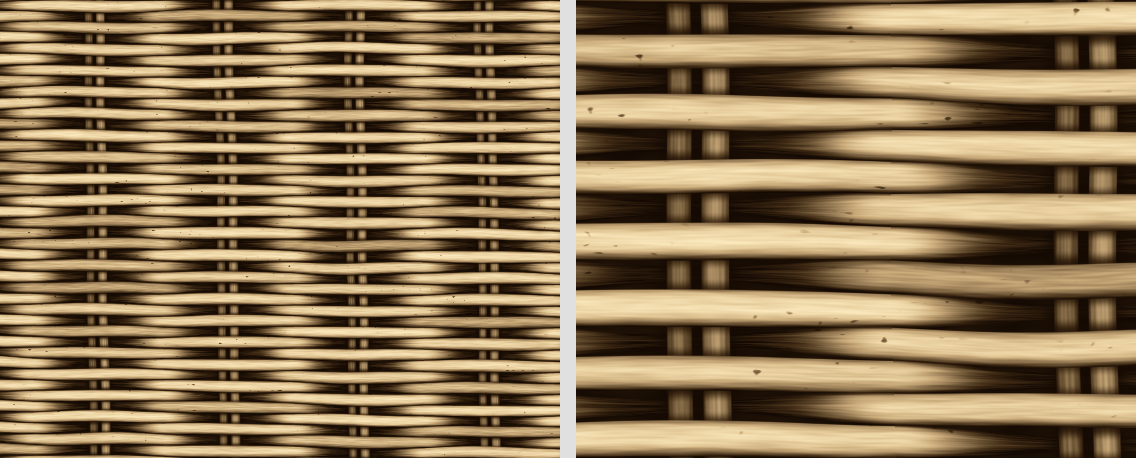
Left, the full canvas; right, a detail of the centre.
This texture is drawn by a WebGL 2 fragment shader. Its source:

```glsl
#version 300 es
precision highp float;
// Woven wicker: horizontal canes passing over and under pairs of upright stakes.
uniform vec2 u_resolution;
out vec4 fragColor;

const float PI = 3.14159265;
const float STAKE_PITCH = 0.2327;  // distance between stake pairs, in canvas widths
const float ROW_PITCH = 0.01929;   // distance between cane rows, in canvas widths
const vec2 FIRST_CROSSING = vec2(0.172, 0.0352);

const vec3 RAMP[7] = vec3[7](
  vec3(0.08, 0.04, 0.01), vec3(0.23, 0.15, 0.07), vec3(0.40, 0.31, 0.19),
  vec3(0.60, 0.49, 0.34), vec3(0.78, 0.66, 0.47), vec3(0.91, 0.81, 0.62),
  vec3(0.98, 0.91, 0.74));

float hash(vec2 p) {
  vec3 q = fract(vec3(p.xyx) * 0.1031);
  q += dot(q, q.yzx + 33.33);
  return fract((q.x + q.y) * q.z);
}

float cornerSlope(vec2 cell, vec2 offset) {
  float angle = 2.0 * PI * hash(cell);
  return dot(vec2(cos(angle), sin(angle)), offset);
}

// Gradient noise, about -0.7 to 0.7
float noise(vec2 p) {
  vec2 i = floor(p), f = p - i;
  vec2 w = f * f * f * (f * (f * 6.0 - 15.0) + 10.0);
  vec2 e = vec2(1.0, 0.0);
  return mix(mix(cornerSlope(i, f), cornerSlope(i + e.xy, f - e.xy), w.x),
             mix(cornerSlope(i + e.yx, f - e.yx), cornerSlope(i + e.xx, f - e.xx), w.x), w.y);
}

// Dark to light wood, for light from 0 to 1.2
vec3 woodColor(float light) {
  vec3 color = RAMP[0];
  for (int i = 1; i < 7; i++)
    color = mix(color, RAMP[i], clamp(light * 5.0 - float(i - 1), 0.0, 1.0));
  return color;
}

float band(float dist, float halfWidth, float blur) {
  return 1.0 - smoothstep(halfWidth - blur, halfWidth + blur, abs(dist));
}

// Nearest cane crossing over the given stake; returns (light, coverage)
vec2 cane(vec2 weave, float stake, float blur) {
  float parity = mod(stake, 2.0);
  float row = parity + 2.0 * round((weave.y - parity) / 2.0);
  float lift = cos(PI * (weave.x - stake));  // 1 over its stake, -1 behind the next
  float front = max(lift, 0.0), back = max(-lift, 0.0);

  // Shape: full at the crossing, pinched where it dives behind
  float sway = 0.3 * front * noise(vec2(weave.x * 0.9, row * 5.37));
  float size = 0.49 + 0.06 * front * (0.4 + hash(vec2(row, stake + 40.0)))
             - 0.30 * back * back;
  float t = (weave.y - row - sway) / size;

  // Round shading lit from slightly above, and shade behind
  float light = 1.08 - 0.78 * pow(min(abs(t - 0.12), 1.2), 2.6);
  light *= smoothstep(-1.0, 0.0, lift) * 0.93 + 0.07;

  // Tone of each cane, lengthwise grain and dark specks
  vec2 along = vec2(weave.x, t + row * 7.31);
  float tone = hash(vec2(row + 11.0, stake + 7.0));
  light *= 1.05 - 0.32 * tone * tone * tone - 0.06 * hash(vec2(row, 3.0));
  light += 0.16 * noise(along * vec2(2.5, 3.0)) + 0.13 * noise(along * vec2(9.0, 7.0));
  float speck = smoothstep(0.40, 0.56, noise(along * vec2(24.0, 2.6) + 31.0));
  float worn = smoothstep(0.0, 0.35, noise(along * vec2(2.0, 0.6) + 9.0));
  light *= 1.0 - 0.6 * speck * worn;
  return vec2(light, band(t * size, size, blur));
}

// One upright rod; returns (light, coverage)
vec2 rod(vec2 weave, float center, float halfWidth, float tone, float blur) {
  float t = (weave.x - center) / halfWidth;
  float grain = 0.16 * noise(vec2(weave.x * 130.0, weave.y * 0.35));
  float light = tone * (1.0 - 0.65 * t * t) + grain;
  return vec2(light, band(weave.x - center, halfWidth, blur));
}

void main() {
  vec2 p = gl_FragCoord.xy / u_resolution.x;
  float height = u_resolution.y / u_resolution.x;

  // Weave space: whole numbers at stakes and rows, with a slight lean and sag
  vec2 weave = (p - FIRST_CROSSING) / vec2(STAKE_PITCH, ROW_PITCH);
  weave.x += 0.06 * (p.y - 0.5 * height) + 0.025 * noise(p * vec2(4.0, 5.0));
  weave.y += 0.5 * p.x * (1.0 - p.y / height) + 0.3 * noise(p * vec2(4.0, 6.0));
  vec2 blur = 0.8 / (u_resolution.x * vec2(STAKE_PITCH, ROW_PITCH));

  float stake = round(weave.x);
  float side = weave.x < stake ? -1.0 : 1.0;
  float light = 0.03 + 0.06 * noise(weave * vec2(8.0, 2.0));

  // Cane passing behind this stake
  vec2 behind = cane(weave, stake + side, blur.y + 0.06);
  light = mix(light, behind.x, behind.y);

  // Pair of rods, shaded next to the canes that cover them
  float gap = abs(mod(weave.y - stake, 2.0) - 1.0);
  float shade = 1.0 - 0.75 * smoothstep(0.1, 0.55, gap);
  float inset = band(weave.x - stake, 0.095, 0.03);
  light *= 1.0 - 0.8 * inset;
  for (float i = -1.0; i < 2.0; i += 2.0) {
    float tone = 0.53 + 0.10 * i + 0.12 * hash(vec2(stake + 5.0, i + 2.0));
    vec2 upright = rod(weave, stake + 0.046 * i, 0.033 + 0.002 * i, tone, blur.x);
    light = mix(light, upright.x * shade, upright.y);
  }

  // Cane passing in front
  vec2 over = cane(weave, stake, blur.y);
  light = mix(light, over.x, over.y);
  fragColor = vec4(woodColor(clamp(light, 0.0, 1.2)), 1.0);
}
```
